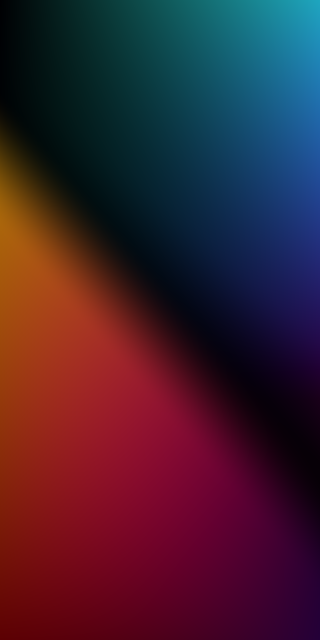
Reproduce this background procedurally as a Shadertoy shader.

```glsl
// Two soft sheets of light split by a dark diagonal fold: a teal-to-violet
// glow at the upper right and an amber-to-crimson glow at the lower left.
// Each sheet is a smooth two-way colour blend, faded out along a slanted edge.

// Smooth curve through three colours, at x = 0, 0.5 and 1
vec3 curve(vec3 a, vec3 b, vec3 c, float x) {
    return a * (1.0 - x) * (1.0 - 2.0 * x)
         + b * 4.0 * x * (1.0 - x)
         + c * x * (2.0 * x - 1.0);
}

// Soft step across a slanted line: 0 above it, 1 below it
float belowFold(vec2 p, float start, float slope, float softness) {
    return smoothstep(-softness, softness, p.y - start - slope * p.x);
}

// Teal at the top, blue and then violet down the right side
vec3 coolSheet(vec2 p) {
    float drop = clamp(p.y / 0.5, 0.0, 1.25);
    vec3 left   = curve(vec3(0.0, 0.0, 0.01), vec3(0.0, 0.01, 0.02), vec3(0.0), drop);
    vec3 middle = curve(vec3(0.06, 0.34, 0.34), vec3(0.03, 0.17, 0.22), vec3(0.01, 0.04, 0.12), drop);
    vec3 right  = curve(vec3(0.12, 0.65, 0.75), vec3(0.13, 0.33, 0.62), vec3(0.14, 0.07, 0.34), drop);
    return max(curve(left, middle, right, p.x), 0.0);
}

// Amber at the left, crimson in the middle, plum at the lower right
vec3 warmSheet(vec2 p) {
    float drop = clamp((p.y - 0.3) / 0.7, -0.1, 1.0);
    vec3 left   = curve(vec3(0.68, 0.43, 0.04), vec3(0.57, 0.21, 0.04), vec3(0.36, 0.0, 0.01), drop);
    vec3 middle = curve(vec3(0.60, 0.30, 0.08), vec3(0.56, 0.07, 0.19), vec3(0.30, 0.0, 0.10), drop);
    vec3 right  = curve(vec3(0.30, 0.05, 0.08), vec3(0.19, 0.0, 0.15), vec3(0.14, 0.0, 0.22), drop);
    return max(curve(left, middle, right, p.x), 0.0);
}

void mainImage(out vec4 fragColor, in vec2 fragCoord) {
    // Canvas position, measured downwards from the top left
    vec2 p = fragCoord / iResolution.xy;
    p.y = 1.0 - p.y;

    // The fades overlap only slightly, leaving the dark fold between them
    float coolAmount = 1.0 - belowFold(p, 0.22, 0.44, 0.14);
    float warmAmount = belowFold(p, 0.25, 0.57, 0.11);

    vec3 color = coolSheet(p) * coolAmount + warmSheet(p) * warmAmount;
    fragColor = vec4(color, 1.0);
}
```
